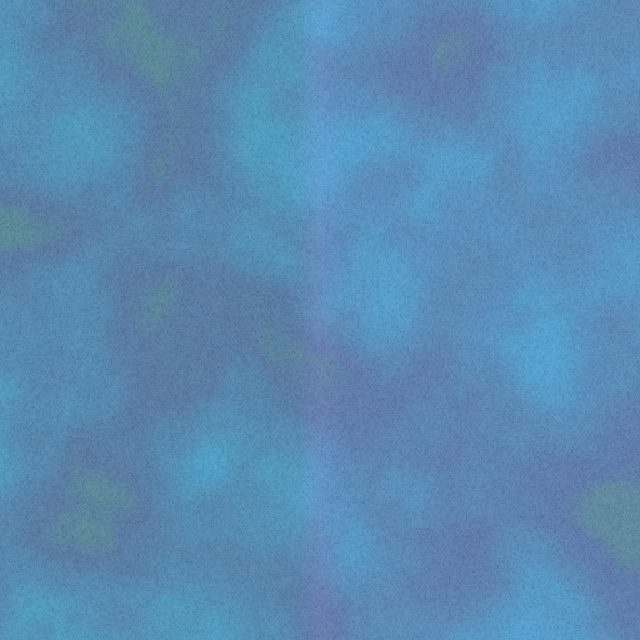
A Shadertoy shader for this texture:

```glsl
// Soft cloudy blue haze with olive patches, a pale vertical fold and fine grain.

float hash(vec2 p) {
    vec3 q = fract(vec3(p.xyx) * 0.1031);
    q += dot(q, q.yzx + 33.33);
    return fract((q.x + q.y) * q.z);
}

float valueNoise(vec2 p) {
    vec2 cell = floor(p);
    vec2 f = fract(p);
    f = f * f * (3.0 - 2.0 * f);
    float low = mix(hash(cell), hash(cell + vec2(1.0, 0.0)), f.x);
    float high = mix(hash(cell + vec2(0.0, 1.0)), hash(cell + vec2(1.0, 1.0)), f.x);
    return mix(low, high, f.y);
}

// Rotating each octave hides the noise lattice
float cloud(vec2 p) {
    float sum = 0.0;
    float weight = 0.55;
    for (int i = 0; i < 5; i++) {
        sum += weight * valueNoise(p);
        p = mat2(0.8, 0.6, -0.6, 0.8) * p * 2.0 + 17.3;
        weight *= 0.45;
    }
    return sum;
}

void mainImage(out vec4 fragColor, in vec2 fragCoord) {
    vec2 uv = fragCoord / iResolution.xy;

    // Gently warped cloud field
    vec2 p = mat2(0.9, 0.44, -0.44, 0.9) * uv * 5.6 + 31.7;
    vec2 warp = vec2(valueNoise(p + 8.2), valueNoise(p + 43.6)) - 0.5;
    float density = cloud(p + 0.4 * warp);

    // Olive hollows, violet slopes, blue body, cyan crests
    vec3 olive = vec3(0.37, 0.54, 0.615);
    vec3 violet = vec3(0.365, 0.487, 0.655);
    vec3 blue = vec3(0.352, 0.54, 0.70);
    vec3 cyan = vec3(0.325, 0.63, 0.79);
    vec3 color = mix(olive, violet, smoothstep(0.20, 0.36, density));
    color = mix(color, blue, smoothstep(0.35, 0.57, density));
    color = mix(color, cyan, smoothstep(0.51, 0.83, density));

    // Left side is greener and duller, right side bluer
    float side = smoothstep(0.45, 0.53, uv.x) * 2.0 - 1.0;
    color += side * vec3(0.011, 0.0, 0.015);

    // Pale violet fold down the middle
    float offset = uv.x - 0.497;
    float fold = exp(-pow(offset / 0.026, 2.0));
    color += fold * vec3(0.036, 0.005, 0.028);

    // Fine paper grain: crisp dark specks over slightly softer mottling
    float specks = 0.25 - pow(hash(floor(uv * 512.0) + 5.0), 3.0);
    float mottling = valueNoise(uv * 310.0) - 0.5;
    color += 0.050 * specks + 0.042 * mottling;

    fragColor = vec4(color, 1.0);
}
```
